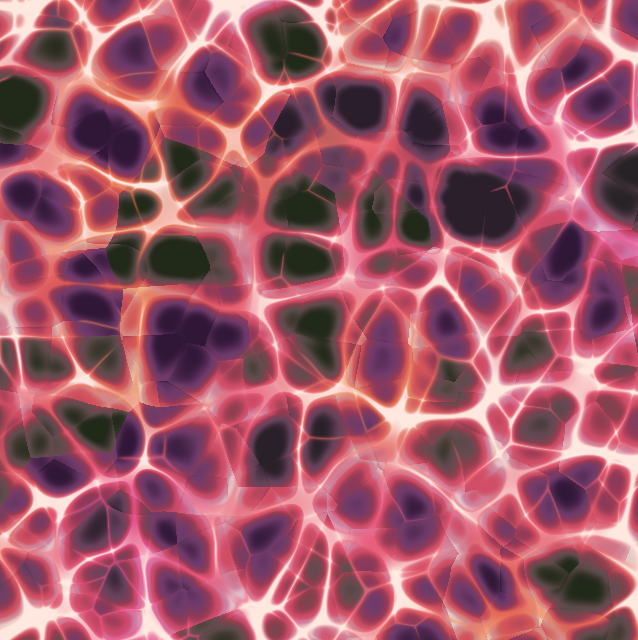
Reproduce this background procedurally as a WebGL 1 fragment shader.

```glsl
precision highp float;
uniform vec2 u_resolution;

vec2 hash2(vec2 p) {
  vec2 q = vec2(dot(p, vec2(127.1, 311.7)), dot(p, vec2(269.5, 183.3)));
  return fract(sin(q) * 43758.55);
}

float noise(vec2 p) {
  vec2 i = floor(p), f = fract(p);
  f = f * f * (3.0 - 2.0 * f);
  return mix(mix(hash2(i).x, hash2(i + vec2(1, 0)).x, f.x),
             mix(hash2(i + vec2(0, 1)).x, hash2(i + vec2(1, 1)).x, f.x), f.y);
}

vec2 warp(vec2 p) {
  return vec2(noise(p), noise(p + 37.4)) - 0.5;
}

// Returns softened border distance, cell random value and tilted facet shade.
vec3 cells(vec2 p, float sharpness) {
  vec2 base = floor(p), f = fract(p), nearest = vec2(0.0), home = vec2(0.0);
  float best = 8.0;
  for (int y = -1; y <= 1; y++) {
    for (int x = -1; x <= 1; x++) {
      vec2 g = vec2(x, y);
      vec2 r = g + 0.05 + 0.9 * hash2(base + g) - f;
      if (dot(r, r) < best) {
        best = dot(r, r);
        nearest = r;
        home = g;
      }
    }
  }
  float sum = 0.0;
  for (int y = -2; y <= 2; y++) {
    for (int x = -2; x <= 2; x++) {
      vec2 g = home + vec2(x, y);
      vec2 r = g + 0.05 + 0.9 * hash2(base + g) - f;
      vec2 across = r - nearest;
      if (dot(across, across) > 0.0001)
        sum += exp(-sharpness * dot(0.5 * (r + nearest), normalize(across)));
    }
  }
  vec2 id = hash2(base + home + 9.7);
  float angle = 6.2832 * id.y;
  return vec3(-log(sum) / sharpness, id.x, dot(nearest, vec2(cos(angle), sin(angle))));
}

// Share of a cell's glow left at a given distance from its border.
float falloff(float d, float reach) {
  float t = clamp(1.0 - d / reach, 0.0, 1.0);
  return t * t;
}

vec3 heatRamp(float h) {
  vec3 c = mix(vec3(0.19, 0.11, 0.16), vec3(0.44, 0.25, 0.36), smoothstep(0.0, 0.3, h));
  c = mix(c, vec3(0.58, 0.23, 0.32), smoothstep(0.28, 0.48, h));
  c = mix(c, vec3(0.82, 0.31, 0.39), smoothstep(0.43, 0.66, h));
  c = mix(c, vec3(0.82, 0.51, 0.58), smoothstep(0.65, 0.85, h));
  return mix(c, vec3(0.89, 0.79, 0.78), smoothstep(0.85, 1.1, h));
}

void main() {
  vec2 uv = gl_FragCoord.xy / u_resolution.y;
  vec2 bend = warp(uv * 7.0) * 0.07 + warp(uv * 19.0 + 5.0) * 0.016;
  mat2 turn = mat2(0.8, 0.6, -0.6, 0.8);

  // Rounded web, angular shards and fine fractures
  vec3 web = cells((uv + bend) * 8.0 + 3.0, 13.0);
  vec3 shard = cells(turn * (uv + bend * 0.5) * 6.5 + 21.0, 50.0);
  vec3 fracture = cells(turn * turn * (uv - bend * 0.7) * 13.0 + 50.0, 50.0);

  float region = noise(uv * 4.0 + 11.0) * 0.65 + noise(uv * 9.0 + 2.0) * 0.35;
  float flicker = noise(uv * 14.0 + 70.0);

  // Broad glow, tilted facets and dark creases
  float heat = 0.52 * falloff(web.x, 0.38) + 0.3 * falloff(shard.x, 0.42)
             + 0.14 * falloff(fracture.x, 0.4);
  heat = 0.5 + (heat - 0.44) * 1.2 + (region - 0.5) * 0.55;
  heat += (shard.y - 0.5) * 0.16 + shard.z * 0.28 + fracture.z * 0.16;
  heat -= 0.12 * exp(-30.0 * max(fracture.x, 0.0)) * smoothstep(0.4, 0.7, fracture.y);
  vec3 color = heatRamp(clamp(heat, 0.0, 1.1));

  // Smoky green and violet cells between the embers
  float shade = 1.0 - smoothstep(0.2, 0.6, heat);
  vec3 smoke = mix(vec3(-0.06, 0.05, -0.06), vec3(0.0, -0.02, 0.06),
                   smoothstep(0.3, 0.5, shard.y));
  color += smoke * shade;

  // Orange or magenta tint on the glowing parts
  float warmth = noise(uv * 5.0 + 90.0) - 0.5;
  color += vec3(0.03, 0.08, -0.16) * warmth * smoothstep(0.4, 0.8, heat);

  // Incandescent filaments and hot junctions
  float vein = exp(-26.0 * max(web.x, 0.0)) * (0.1 + 0.9 * flicker);
  vein += exp(-34.0 * max(shard.x, 0.0)) * 0.75 * smoothstep(0.35, 0.8, region);
  vein += exp(-24.0 * max(fracture.x, 0.0)) * 0.4 * smoothstep(0.5, 0.8, flicker);
  float flare = exp(-10.0 * max(web.x + 0.02, 0.0)) * smoothstep(0.55, 0.8, region);
  vec3 ember = vec3(0.95, 0.4 + 0.2 * warmth, 0.42 - 0.3 * warmth);
  color = mix(color, ember, 0.6 * smoothstep(0.08, 0.45, vein));
  color = mix(color, vec3(1.0, 0.91, 0.88), smoothstep(0.35, 1.0, vein + flare * 0.75));

  gl_FragColor = vec4(clamp(color, 0.0, 1.0), 1.0);
}
```
